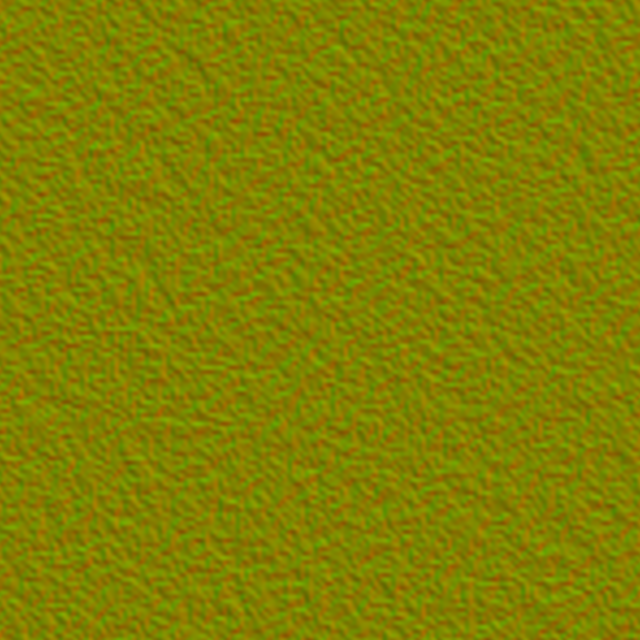
Write a Shadertoy shader that draws this texture map.

```glsl
const float FINE_CELLS = 148.0;                 // lattice cells across the canvas
const float BROAD_CELLS = 76.0;
const float BROAD_SHARE = 0.3;                  // strength of the broad grain
const float BUMP_RADIUS = 0.61;                 // Gaussian width in cells
const float CHANNEL_CONTRAST = 0.06;            // pushes red and green apart
const vec3 FLAT_COLOR = vec3(0.506, 0.503, 0.002);
const vec2 SLOPE_STRENGTH = vec2(0.105, 0.108); // red follows x, green follows y

float hash(vec2 p) {
    return fract(sin(dot(p, vec2(12.9898, 78.233))) * 43758.5453);
}

// Slope of one Gaussian bump at an offset from its centre
vec2 bumpSlope(vec2 offset, float radius) {
    vec2 d = offset / radius;
    return d * exp(-0.5 * dot(d, d));
}

// Gradient of a height field made of random bumps and dents
vec2 grainSlope(vec2 p, float radius) {
    vec2 cell = floor(p);
    vec2 slope = vec2(0.0);
    for (int y = -2; y <= 2; y++) {
        for (int x = -2; x <= 2; x++) {
            vec2 node = cell + vec2(x, y);
            float height = 2.0 * hash(node) - 1.0;
            slope += height * bumpSlope(p - node - 0.5, radius);
        }
    }
    return slope;
}

// Encode the slope in red and green around the flat colour
vec3 slopeColor(vec2 slope, vec2 strength, float contrast, vec3 flatColor) {
    vec2 tilt = slope - contrast * slope.yx;
    return flatColor + vec3(tilt * strength, 0.0);
}

void mainImage(out vec4 fragColor, in vec2 fragCoord) {
    vec2 uv = fragCoord / iResolution.y;
    vec2 fine = grainSlope(uv * FINE_CELLS, BUMP_RADIUS);
    vec2 broad = grainSlope(uv * BROAD_CELLS + 300.0, BUMP_RADIUS);
    vec2 slope = fine + BROAD_SHARE * broad;
    vec3 color = slopeColor(slope, SLOPE_STRENGTH, CHANNEL_CONTRAST, FLAT_COLOR);
    fragColor = vec4(clamp(color, 0.0, 1.0), 1.0);
}
```
